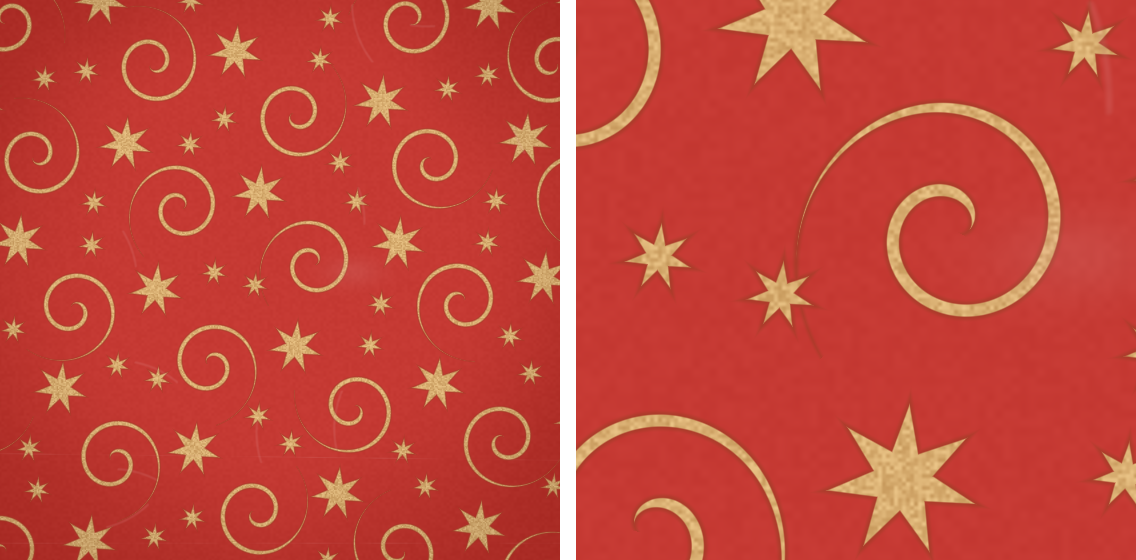
Left, the full canvas; right, a detail of the centre.
This pattern is drawn by a WebGL 2 fragment shader. Its source:

```glsl
#version 300 es
precision highp float;
// Gift wrap: gold spirals and seven-pointed stars on slightly worn red paper.
// A turned triangular lattice carries a spiral at each node, with a large
// star or a pair of small ones in the gaps, all bent out of line a little.
uniform vec2 u_resolution;
out vec4 fragColor;

const float TAU = 6.28318;
const float SPACING = 0.265;
const float TILT = 0.3;

float hash(vec2 p) {
    return fract(sin(dot(p, vec2(127.1, 311.7))) * 43758.5453);
}

float noise(vec2 p) {
    vec2 i = floor(p), f = fract(p);
    f = f * f * (3.0 - 2.0 * f);
    return mix(mix(hash(i), hash(i + vec2(1, 0)), f.x),
               mix(hash(i + vec2(0, 1)), hash(i + vec2(1, 1)), f.x), f.y);
}

mat2 rotate(float a) {
    return mat2(cos(a), sin(a), -sin(a), cos(a));
}

// Signed distance to a seven-pointed star, one tip near the top of the canvas
float star(vec2 p, float radius) {
    float sector = TAU / 7.0;
    float a = atan(p.y, p.x) - 1.48 - TILT;
    a = abs(mod(a + 0.5 * sector, sector) - 0.5 * sector);
    vec2 tip = vec2(radius, 0.0);
    vec2 edge = 0.4 * radius * vec2(cos(0.5 * sector), sin(0.5 * sector)) - tip;
    return dot(length(p) * vec2(cos(a), sin(a)) - tip, normalize(vec2(edge.y, -edge.x)));
}

// Distance to a spiral stroke that tapers at both ends; its tail lies on +x
float spiral(vec2 p) {
    float r = length(p), u = fract(atan(p.y, p.x) / TAU), d = 1.0;
    for (int k = 0; k < 2; k++) {
        float t = 1.7 - u - float(k);
        if (t < 0.0) continue;
        float flare = max(t - 1.4, 0.0);
        float curve = 0.006 + 0.05 * t + 0.2 * flare * flare;
        float slope = (0.05 + 0.4 * flare) / (TAU * curve);
        float taper = smoothstep(-0.05, 0.4, t) * (1.0 - smoothstep(1.2, 1.75, t));
        d = min(d, abs(r - curve) / sqrt(1.0 + slope * slope) - 0.0048 * taper + 0.0012);
    }
    return d;
}

// Lattice position, bent smoothly and jittered
vec2 place(vec2 cell, vec2 offset) {
    vec2 c = SPACING * (vec2(cell.x + 0.5 * cell.y, 0.866 * cell.y) + offset);
    vec2 jitter = vec2(hash(cell + offset), hash(cell - offset + 5.3)) - 0.5;
    return c + 0.015 * sin(6.0 * c.yx + vec2(0.7, 2.1)) + 0.014 * jitter;
}

float ornaments(vec2 p) {
    float row = p.y / (0.866 * SPACING), d = 1.0;
    vec2 home = floor(vec2(p.x / SPACING - 0.5 * row, row));
    for (int j = -1; j <= 1; j++)
    for (int i = -1; i <= 1; i++) {
        vec2 cell = home + vec2(i, j);
        // Spirals of either hand, tails aimed between the stars
        vec2 q = p - place(cell, vec2(0.0));
        if (hash(cell + 3.1) > 0.5) q.x = -q.x;
        float aim = floor(6.0 * hash(cell + 8.7)) + 0.2 * hash(cell + 1.9);
        d = min(d, spiral(rotate(aim * TAU / 6.0) * q));
        // Stars in the two gaps of the cell
        d = min(d, star(p - place(cell, vec2(0.5, 0.289)), 0.045));
        q = p - place(cell, vec2(1.0, 0.577));
        float a = TAU * hash(cell + 6.4);
        vec2 apart = 0.038 * vec2(cos(a), sin(a));
        d = min(d, min(star(q - apart, 0.0195), star(q + apart, 0.0195)));
    }
    return d;
}

// Faint scratches, two fold lines and a patch of glare
float wear(vec2 p) {
    float w = 0.0;
    for (int i = 0; i < 10; i++) {
        float n = float(i);
        vec2 q = p - vec2(hash(vec2(n, 1.0)), hash(vec2(n, 2.0)));
        q = rotate(TAU * hash(vec2(n, 3.0))) * q;
        float reach = 0.02 + 0.04 * hash(vec2(n, 4.0));
        q.y += 3.0 * q.x * q.x;
        float d = length(vec2(max(abs(q.x) - reach, 0.0), q.y));
        w += 0.16 * (1.0 - smoothstep(0.0, 0.004, d));
    }
    float patchy = noise(vec2(p.x * 25.0, 4.0));
    w += 0.15 * patchy * (1.0 - smoothstep(0.0, 0.002, abs(p.y - 0.19 + 0.012 * p.x)));
    w += 0.12 * patchy * (1.0 - smoothstep(0.0, 0.002, abs(p.y - 0.03)));
    vec2 g = (p - vec2(0.63, 0.515)) / vec2(0.05, 0.025);
    return w + 0.16 * exp(-dot(g, g));
}

void main() {
    vec2 p = gl_FragCoord.xy / u_resolution.y;
    float aa = 1.0 / u_resolution.y;
    float d = ornaments(rotate(TILT) * p);

    // Red paper, darker toward the corners
    float shade = smoothstep(0.3, 0.72, length(p - vec2(0.5, 0.54)) + 0.06 * (noise(p * 6.0) - 0.5));
    vec3 color = mix(vec3(0.775, 0.225, 0.2), vec3(0.66, 0.165, 0.14), shade);
    color += 0.02 * (noise(p * 200.0) - 0.5);

    // Gold print with a dark rim and a metallic grain
    color = mix(color, vec3(0.6, 0.24, 0.14), 0.6 * (1.0 - smoothstep(0.0, 0.0035, d)));
    vec3 gold = mix(vec3(0.78, 0.6, 0.36), vec3(0.92, 0.77, 0.53), noise(p * 420.0));
    gold *= 1.0 - 0.1 * shade;
    color = mix(color, gold, 1.0 - smoothstep(-aa, aa, d));

    color = mix(color, vec3(0.88, 0.6, 0.6), min(wear(p), 0.4));
    fragColor = vec4(color, 1.0);
}
```
